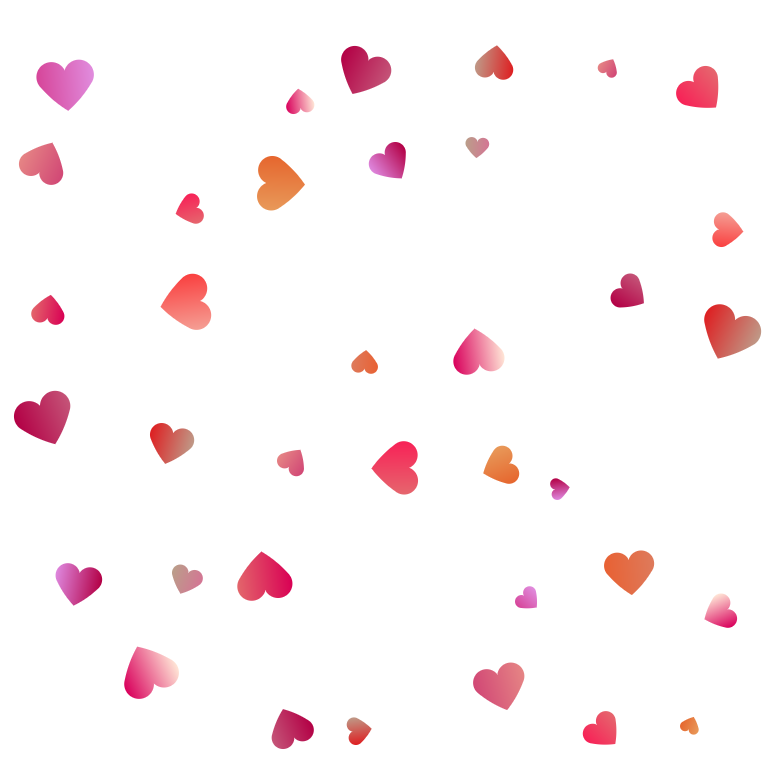
A WebGL 2 fragment shader for this pattern:

```glsl
#version 300 es
precision highp float;
// Scattered gradient hearts on white: a jittered 7 x 6 cell grid with one gap
// per row. Each cell turns, scales and tints one heart built from circle arcs,
// shaded by a linear gradient running from lobe to lobe.

uniform vec2 u_resolution;
out vec4 fragColor;

// Gradient ends, left lobe and right lobe
const vec3 LEFT_TINTS[12] = vec3[12](
  vec3(.85, .00, .33), vec3(.70, .00, .27), vec3(.87, .53, .87),
  vec3(.91, .38, .20), vec3(.97, .13, .34), vec3(.98, .25, .25),
  vec3(.87, .12, .13), vec3(.73, .62, .54), vec3(1.0, .90, .84),
  vec3(.91, .60, .35), vec3(.84, .27, .60), vec3(.82, .28, .46));
const vec3 RIGHT_TINTS[12] = vec3[12](
  vec3(.89, .40, .42), vec3(.77, .33, .47), vec3(.70, .00, .27),
  vec3(.87, .48, .36), vec3(.90, .40, .43), vec3(.96, .62, .58),
  vec3(.75, .60, .53), vec3(.83, .46, .58), vec3(.85, .00, .36),
  vec3(.90, .40, .18), vec3(.88, .55, .87), vec3(.90, .52, .52));

vec3 cellHash(float id) {
  return fract(sin(id * 12.9898 + vec3(1.3, 4.7, 8.1)) * 4375.85);
}

// Heart of half width 1, tip down, centred on its bounding box
float heartDistance(vec2 p) {
  p = vec2(abs(p.x), p.y - .35);
  vec2 fromLobe = p - vec2(.48, 0.);
  float lobe = length(fromLobe) - .52;
  // Gently convex flank, tangent to the lobe and meeting at the tip
  float flank = length(p - vec2(-2.364, 2.008)) - 4.;
  float belowJoin = dot(fromLobe, vec2(.577, .817));
  float body = max(flank, max(belowJoin, p.y - .2));
  return min(lobe, body);
}

void main() {
  vec2 grid = vec2(7., 6.);
  vec2 cellSize = vec2(1., u_resolution.y / u_resolution.x) / grid;
  vec2 p = gl_FragCoord.xy / u_resolution.x;
  vec2 cell = min(floor(p / cellSize), grid - 1.);
  float id = cell.x + cell.y * grid.x;
  vec3 rnd = cellHash(id);

  // Size, then a jitter that keeps the whole heart inside its cell
  float halfWidth = mix(.012, .039, pow(fract(id * .618 + .3), .8));
  vec2 room = .5 * cellSize - 1.05 * halfWidth;
  vec2 center = (cell + .5) * cellSize + room * (2. * rnd.xy - 1.);

  // Random turn into the heart's own frame
  float angle = 6.2832 * rnd.z;
  float c = cos(angle), s = sin(angle);
  vec2 local = mat2(c, -s, s, c) * (p - center) / halfWidth;

  // Smooth edge one pixel wide; one empty cell in every row
  float edge = heartDistance(local) * halfWidth * u_resolution.x;
  float coverage = clamp(.5 - edge, 0., 1.);
  if (mod(cell.x * 3. + cell.y * 5., 7.) < .5) coverage = 0.;

  // Lobe to lobe gradient over white
  int tint = int(mod(id * 5. + 3., 12.));
  float blend = clamp(.5 + .5 * local.x, 0., 1.);
  vec3 heartColor = mix(LEFT_TINTS[tint], RIGHT_TINTS[tint], blend);
  fragColor = vec4(mix(vec3(1.), heartColor, coverage), 1.);
}
```
